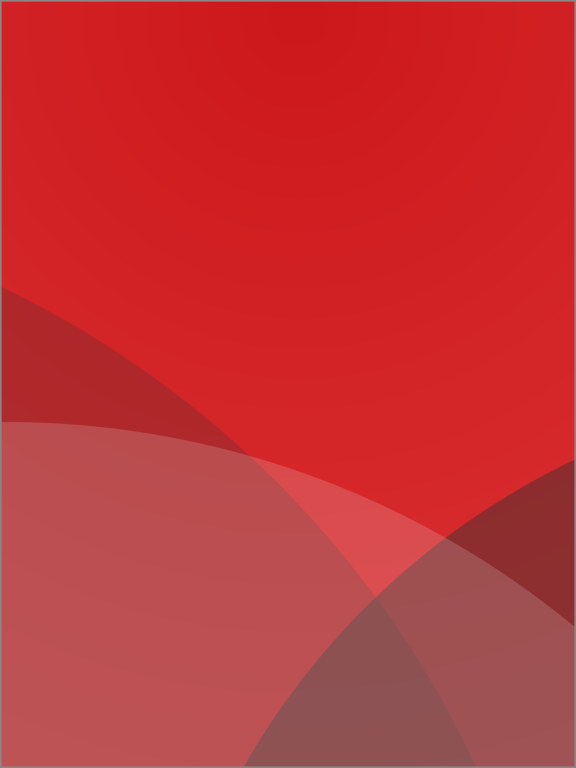
Reproduce this background procedurally as a Shadertoy shader.

```glsl
// Soft-edged disc coverage: 1 inside, 0 outside
float disc(vec2 p, vec2 center, float radius, float blur) {
    return smoothstep(blur, -blur, length(p - center) - radius);
}

// Radial backdrop that brightens away from its center
vec3 backdrop(vec2 p, vec2 center) {
    vec3 deepRed = vec3(0.803, 0.092, 0.104);
    vec3 warmRed = vec3(0.855, 0.192, 0.204);
    return mix(deepRed, warmRed, clamp(length(p - center) / 1.33, 0.0, 1.0));
}

// Coverage of a thin frame along the canvas edges
float frame(vec2 p, vec2 size, float width, float blur) {
    vec2 toEdge = min(p, size - p);
    return 1.0 - smoothstep(width - blur, width + blur, min(toEdge.x, toEdge.y));
}

void mainImage(out vec4 fragColor, in vec2 fragCoord) {
    // Canvas width is one unit
    vec2 size = iResolution.xy / iResolution.x;
    vec2 p = fragCoord / iResolution.x;
    float blur = 0.75 / iResolution.x;

    vec3 shade = vec3(0.19);
    vec3 veil = vec3(0.93);
    vec3 frameGray = vec3(0.56, 0.52, 0.52);

    vec3 color = backdrop(p, vec2(0.52, size.y - 0.03));

    // Translucent overlapping discs, back to front
    color = mix(color, shade, 0.23 * disc(p, vec2(-0.7516, -0.7351), 1.742, blur));
    color = mix(color, shade, 0.445 * disc(p, vec2(1.5613, -0.6481), 1.3108, blur));
    color = mix(color, veil, 0.18 * disc(p, vec2(0.0106, -0.9465), 1.5472, blur));

    // Thin gray border
    color = mix(color, frameGray, frame(p, size, 0.0027, 0.5 * blur));

    fragColor = vec4(color, 1.0);
}
```
